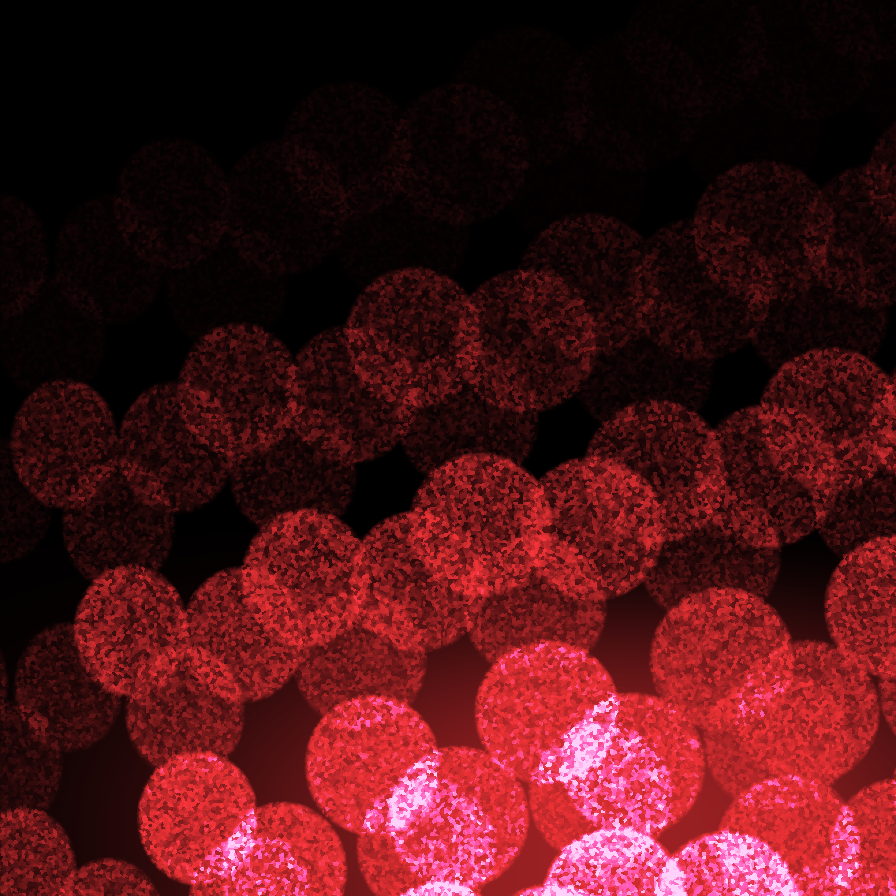
Write a Shadertoy shader that draws this background.

```glsl
// Overlapping red bokeh discs that climb to the right and fade into black.
// A skewed lattice of rows, three discs per cell, sums light over a soft glow;
// cellular flecks grain that light, and a heat ramp turns it red, pink, white.

const vec2 LATTICE_ORIGIN = vec2(0.072, 0.505);
const vec2 COLUMN_STEP = vec2(0.195, 0.059);
const vec2 ROW_STEP = vec2(0.0745, -0.209);
const vec2 SIDE_OFFSET = vec2(0.125, -0.004);
const vec2 LOWER_OFFSET = vec2(0.060, -0.091);
const vec2 SAG_OFFSET = vec2(-0.030, -0.055);    // droop of the bright row's side discs
const vec3 MEMBER_GAIN = vec3(1.0, 0.9, 0.65);
const float ROW_GAIN[5] = float[5](0.02, 0.11, 0.34, 0.85, 1.35);
const float LEFT_DIM = 0.3;
const float RIGHT_DIM = 0.48;

const vec2 RADIUS_MIN = vec2(0.056, 0.069);
const vec2 RADIUS_GROWTH = vec2(0.042, 0.018);
const float RADIUS_MAX = 0.079;
const float EDGE_SOFTNESS = 0.004;
const float RIM_GAIN = 0.25;

const float GLOW_GAIN = 0.5;
const float GLOW_CENTER = 0.68;
const float GLOW_WIDTH = 0.4;
const float FLECK_DENSITY = 240.0;
const float EXPOSURE = 1.9;

const vec3 BLACK = vec3(0.004, 0.0, 0.001);
const vec3 RED = vec3(1.0, 0.21, 0.225);
const vec3 PINK = vec3(1.0, 0.36, 0.74);
const vec3 PALE = vec3(1.0, 0.82, 0.98);

vec3 hash3(vec2 p) {
    vec3 q = fract(vec3(p.xyx) * vec3(0.1031, 0.1030, 0.0973));
    q += dot(q, q.yxz + 33.33);
    return fract((q.xxy + q.yzz) * q.zyx);
}

// Brightness of the nearest cell: skewed towards dark, with a mean near 1.
float flecks(vec2 p) {
    vec2 cell = floor(p);
    float nearest = 8.0;
    float value = 0.0;
    for (int j = -1; j <= 1; j++)
    for (int i = -1; i <= 1; i++) {
        vec2 id = cell + vec2(i, j);
        vec3 h = hash3(id);
        vec2 d = id + h.xy - p;
        float dist = dot(d, d);
        if (dist < nearest) {
            nearest = dist;
            value = h.z;
        }
    }
    return 0.3 + 2.1 * value * value;
}

// Flat disc with a slightly brighter rim; discs narrow towards the left.
float disc(vec2 p, vec2 center) {
    vec2 radius = min(RADIUS_MIN + RADIUS_GROWTH * max(center.x, 0.0), vec2(RADIUS_MAX));
    float r = length((p - center) / radius);
    float soft = EDGE_SOFTNESS / radius.x;
    float body = 1.0 - smoothstep(1.0 - soft, 1.0 + soft, r);
    return body * (1.0 - RIM_GAIN * 0.5 + RIM_GAIN * pow(min(r, 1.0), 6.0));
}

float discLight(vec2 p) {
    float light = 0.0;
    for (int row = 0; row < 5; row++)
    for (int col = -2; col <= 6; col++) {
        vec2 base = LATTICE_ORIGIN + float(col) * COLUMN_STEP + float(row - 1) * ROW_STEP;
        vec2 side = SIDE_OFFSET + (row == 3 ? SAG_OFFSET : vec2(0.0));
        float gain = ROW_GAIN[row];
        if (col < 0) gain *= LEFT_DIM;
        if (col > 2) gain *= RIGHT_DIM;
        vec3 members = vec3(disc(p, base), disc(p, base + side), disc(p, base + LOWER_OFFSET));
        light += gain * dot(members, MEMBER_GAIN);
    }
    return light;
}

float glow(vec2 p) {
    float x = (p.x - GLOW_CENTER) / GLOW_WIDTH;
    return GLOW_GAIN * exp(-x * x) * (1.0 - smoothstep(0.08, 0.42, p.y));
}

vec3 heatRamp(float level, float heat) {
    vec3 color = mix(BLACK, RED, 1.0 - exp(-EXPOSURE * level));
    color = mix(color, PINK, smoothstep(1.25, 1.9, heat));
    return mix(color, PALE, smoothstep(1.8, 2.6, heat));
}

void mainImage(out vec4 fragColor, in vec2 fragCoord) {
    vec2 p = fragCoord / iResolution.y;

    // Fine flecks, varied by a coarser layer
    float grain = mix(flecks(p * FLECK_DENSITY), flecks(p * FLECK_DENSITY * 0.55 + 17.0), 0.3);

    // Discs carry the grain; the glow beneath stays smooth
    float discs = discLight(p);
    float under = glow(p);
    float level = discs * grain + under;
    float heat = discs * mix(1.0, grain, 0.6) + under;

    fragColor = vec4(heatRamp(level, heat), 1.0);
}
```
